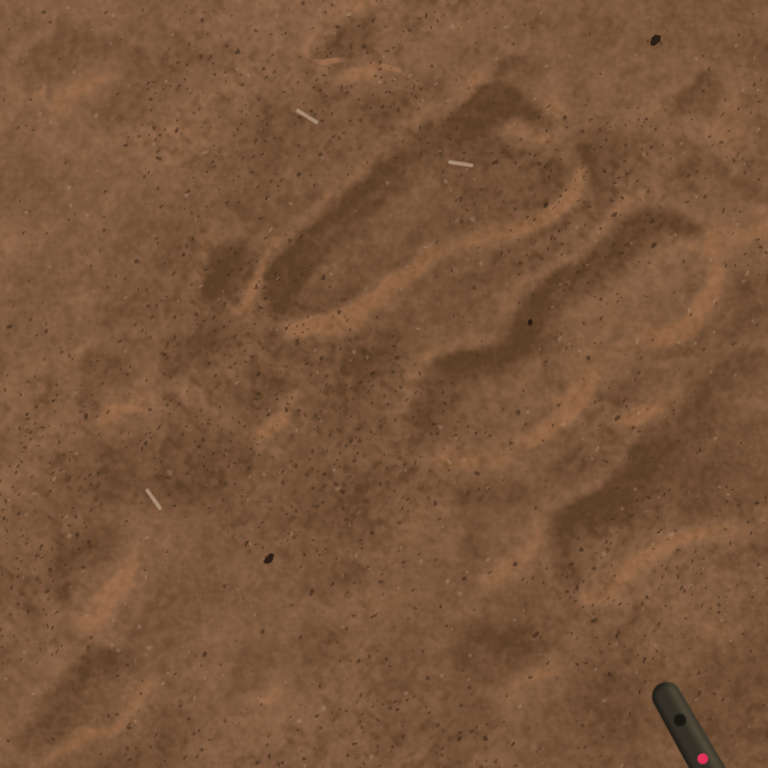
A WebGL 2 fragment shader for this texture:

```glsl
#version 300 es
precision highp float;
// Trodden brown sand: a height field of long prints, small scattered dents and
// soft undulations is shaded by a low light from the upper left, then covered
// with fine grain, cellular specks, pale straws and a dark rod in one corner.

#define LIGHT_DIR vec2(-0.58, 0.81)
#define RELIEF_GAIN 0.95
#define SHADOW_GAIN 0.38
#define GRAIN_GAIN 0.62
#define DENT_CELLS 5.2
#define SAND_DARK vec3(0.395, 0.276, 0.178)
#define SAND_LIGHT vec3(0.55, 0.397, 0.29)
#define RIDGE_TINT vec3(0.018, 0.004, -0.014)
#define SPECK_COLOR vec3(0.20, 0.13, 0.085)
#define STRAW_COLOR vec3(0.69, 0.59, 0.49)
#define ROD_COLOR vec3(0.23, 0.21, 0.165)

uniform vec2 u_resolution;
out vec4 fragColor;

float hash(vec2 p) {
    vec3 q = fract(p.xyx * vec3(0.1031, 0.1030, 0.0973));
    q += dot(q, q.yzx + 33.33);
    return fract((q.x + q.y) * q.z);
}

vec2 hash2(vec2 p) { return vec2(hash(p + 3.7), hash(p + 71.3)); }

float valueNoise(vec2 p) {
    vec2 i = floor(p), f = fract(p);
    f = f * f * (3.0 - 2.0 * f);
    return mix(mix(hash(i), hash(i + vec2(1, 0)), f.x),
               mix(hash(i + vec2(0, 1)), hash(i + vec2(1, 1)), f.x), f.y);
}

vec2 noise2(vec2 p) { return vec2(valueNoise(p), valueNoise(p + 57.0)) - 0.5; }

vec2 turn(vec2 p) { return mat2(0.8, 0.6, -0.6, 0.8) * p + 3.0; }

// Distance to a capsule whose radius grows from r0 to r1.
float capsule(vec2 p, vec2 a, vec2 b, float r0, float r1) {
    vec2 ab = b - a;
    float t = clamp(dot(p - a, ab) / dot(ab, ab), 0.0, 1.0);
    return length(p - a - ab * t) - mix(r0, r1, t);
}

// Pressed floor with a narrow raised rim around it.
float dentProfile(float d) {
    float rim = (d - 0.016) / 0.013;
    return smoothstep(-0.022, 0.012, d) - 1.0 + 0.35 * exp(-rim * rim);
}

float undulation(vec2 p) {
    float sum = 0.0, amp = 0.3;
    for (int i = 0; i < 4; i++) {
        sum += amp * sin(p.x * 8.0 + 1.6 * sin(p.y * 6.0 + float(i)));
        p = turn(p) * 1.45;
        amp *= 0.65;
    }
    return sum;
}

float sandHeight(vec2 p) {
    vec2 t = turn(p);
    float h = undulation(p) + 0.85 * valueNoise(t * 11.0) + 0.34 * valueNoise(p * 25.0);
    h += 0.16 * valueNoise(t * 52.0) + 0.07 * valueNoise(p * 105.0);
    vec2 q = p + 0.015 * vec2(sin(p.y * 23.0 + 2.0 * sin(p.x * 9.0)), sin(p.x * 19.0 + 1.0));
    q += 0.03 * noise2(t * 13.0) + 0.008 * noise2(t * 38.0);
    // Worn stretches soften some of the edges
    float wear = 0.65 + 0.55 * smoothstep(0.2, 0.75, valueNoise(p * 9.0 + 19.0));
    float dents = 0.0;
    // Row of long slanted prints, fading along the row
    for (int i = 0; i < 3; i++) {
        float k = float(i);
        vec2 c = vec2(0.54, 0.72) + k * vec2(0.18, -0.175);
        vec2 axis = vec2(0.115, 0.085);
        dents += (1.3 - 0.25 * k) * dentProfile(capsule(q, c - axis, c + axis, 0.062, 0.083));
    }
    // Small worn dents, one per cell at most
    vec2 cell = floor(q * DENT_CELLS);
    for (int y = -1; y <= 1; y++)
    for (int x = -1; x <= 1; x++) {
        vec2 id = cell + vec2(x, y);
        vec2 c = (id + 0.2 + 0.6 * hash2(id)) / DENT_CELLS;
        float angle = 0.8 + 2.4 * (hash(id + 9.1) - 0.5);
        vec2 axis = 0.04 * hash(id + 5.2) * vec2(cos(angle), sin(angle)) + 0.001;
        float depth = 0.8 * smoothstep(0.1, 0.9, hash(id + 17.0));
        dents += depth * dentProfile(capsule(q, c - axis, c + axis, 0.025, 0.05));
    }
    return h + dents * wear;
}

// Coverage of scattered ragged specks; radius is in cell units.
float specks(vec2 p, float cells, float density, float radius, float blur) {
    p = turn(p) + 0.004 * noise2(p * 170.0);
    vec2 id = floor(p * cells);
    vec2 v = fract(p * cells) - 0.25 - 0.5 * hash2(id + cells);
    v.x *= 1.0 + 0.7 * hash(id + 4.0);
    float r = radius * (0.5 + hash(id + 8.0));
    float shown = step(hash(id + 2.0 * cells), density);
    return shown * (1.0 - smoothstep(r - blur * cells, r + blur * cells, length(v)));
}

void main() {
    vec2 p = gl_FragCoord.xy / u_resolution.y;
    float soft = max(1.0 / u_resolution.y, 0.0016);

    // Relief: a near step for slopes, a far step for broad shadows
    float h = sandHeight(p);
    float slope = h - sandHeight(p + LIGHT_DIR * 0.008);
    float shadow = min(h - sandHeight(p + LIGHT_DIR * 0.042), 0.4);
    float relief = clamp(RELIEF_GAIN * slope + SHADOW_GAIN * shadow, -0.65, 0.5);

    // Tone: relief, broad patches and grain
    vec2 t = turn(p);
    float patches = 0.6 * valueNoise(t * 4.0 + 8.0) + 0.4 * valueNoise(p * 9.0 + 40.0);
    float grain = 0.55 * valueNoise(t * 200.0) + 0.45 * valueNoise(turn(t) * 95.0) - 0.5;
    float tone = 0.55 + relief + 0.5 * (patches - 0.5) + GRAIN_GAIN * grain;
    tone += 0.16 * (p.y - p.x);
    // Faint smudges where grit gathers
    float grit = smoothstep(0.3, 0.8, valueNoise(t * 6.0 + 31.0));
    tone -= (0.1 + 0.25 * grit) * smoothstep(0.5, 0.95, valueNoise(t * 110.0 + 5.0));
    vec3 color = mix(SAND_DARK, SAND_LIGHT, clamp(tone, -0.25, 1.2));
    color += RIDGE_TINT * smoothstep(0.15, 0.5, relief);

    // Dark grit, a few larger crumbs and pale flecks
    color = mix(color, SPECK_COLOR, 0.45 * specks(p, 105.0, 0.03 + 0.22 * grit, 0.18, soft));
    color = mix(color, SPECK_COLOR, 0.55 * specks(p + 0.37, 48.0, 0.02 + 0.13 * grit, 0.11, soft));
    color = mix(color, SPECK_COLOR * 0.6, 0.85 * specks(p + 0.11, 11.0, 0.04, 0.06, soft));
    color = mix(color, STRAW_COLOR, 0.35 * specks(p + 0.73, 70.0, 0.06, 0.14, soft));

    // Pale straws
    for (int i = 0; i < 3; i++) {
        float k = float(i);
        vec2 c = vec2(0.2 + 0.2 * k, 0.35 + 0.56 * fract(k * 0.89));
        vec2 axis = 0.014 * vec2(cos(0.95 - 0.4 * k), -sin(0.95 - 0.4 * k));
        float d = capsule(p, c - axis, c + axis, 0.0025, 0.0025);
        color = mix(color, STRAW_COLOR, 0.85 * (1.0 - smoothstep(-soft, soft, d)));
    }

    // Dark rod with a lit edge, a dark stud and a pink dot
    vec2 tip = vec2(0.868, 0.093), tail = vec2(0.955, -0.06);
    float rod = capsule(p, tip, tail, 0.019, 0.022);
    float side = dot(p - tip, normalize(vec2(tip.y - tail.y, tail.x - tip.x)));
    vec3 rodShade = ROD_COLOR * (0.9 + 0.5 * smoothstep(0.0, 0.014, side) - 0.35 * smoothstep(-0.01, 0.0, rod));
    rodShade *= 0.45 + 0.55 * smoothstep(0.006, 0.010, length(p - mix(tip, tail, 0.2)));
    float dotEdge = length(p - vec2(0.915, 0.012)) - 0.007;
    rodShade = mix(rodShade, vec3(0.88, 0.2, 0.34), 1.0 - smoothstep(-soft, soft, dotEdge));
    color = mix(color, rodShade, 1.0 - smoothstep(-soft, soft, rod));

    fragColor = vec4(color, 1.0);
}
```
